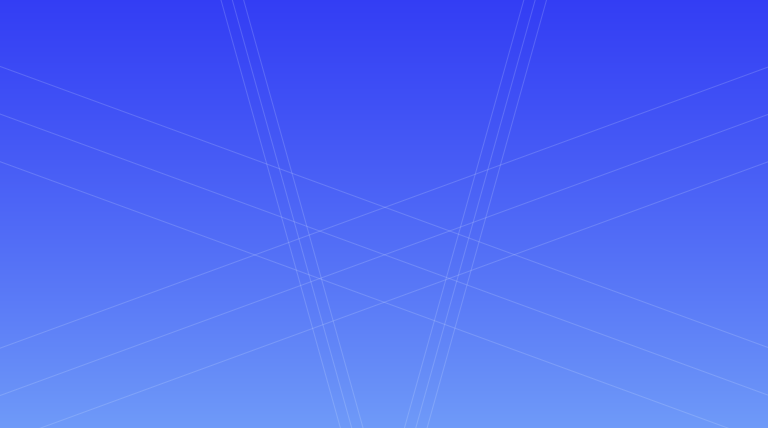
A WebGL 2 fragment shader for this background:

```glsl
#version 300 es
precision highp float;
// A vertical blue gradient crossed by four bundles of three thin, pale lines.
// Each bundle repeats one line's signed distance; two bundles slope gently and
// two steeply, each pair mirrored about the vertical centre axis.
uniform vec2 u_resolution;
out vec4 outColor;

const vec3 TOP_BLUE = vec3(0.200, 0.240, 0.957);
const vec3 BOTTOM_BLUE = vec3(0.434, 0.604, 0.972);
const vec3 LINE_COLOR = vec3(0.90, 0.95, 1.0);
const float LINE_WIDTH = 0.0024;
const float LINE_ALPHA = 0.18;

// Distance to the nearest of three parallel lines, the middle through anchor.
float bundleDistance(vec2 p, vec2 anchor, vec2 direction, float spacing) {
  vec2 normal = normalize(vec2(-direction.y, direction.x));
  float d = dot(p - anchor, normal);
  return abs(d - spacing * clamp(round(d / spacing), -1.0, 1.0));
}

// Share of a pixel covered by a line, also right for lines thinner than a pixel.
float coverage(float d, float width, float pixel) {
  return clamp(min(width, 0.5 * (width + pixel) - d) / pixel, 0.0, 1.0);
}

vec3 drawLines(vec3 color, float d, float pixel) {
  return mix(color, LINE_COLOR, LINE_ALPHA * coverage(d, LINE_WIDTH, pixel));
}

void main() {
  // Units of canvas height: x from the centre axis, y down from the top edge.
  float pixel = 1.0 / u_resolution.y;
  vec2 p = vec2(gl_FragCoord.x - 0.5 * u_resolution.x,
                u_resolution.y - gl_FragCoord.y) * pixel;

  // Background, changing a little more slowly near the top.
  vec3 color = mix(TOP_BLUE, BOTTOM_BLUE, mix(p.y, p.y * p.y, 0.2));

  // Gentle and steep bundles on both sides, with a slight asymmetry.
  for (float side = -1.0; side <= 1.0; side += 2.0) {
    vec2 q = vec2(p.x * side, p.y);
    vec2 gentleAnchor = vec2(0.0, 0.5953 - 0.0005 * side);
    vec2 steepAnchor = vec2(-0.3538 - 0.0006 * side, 0.0);
    float gentle = bundleDistance(q, gentleAnchor, vec2(1.0, 0.366), 0.1042 + 0.0003 * side);
    float steep = bundleDistance(q, steepAnchor, vec2(0.279, 1.0), 0.0255);
    color = drawLines(color, gentle, pixel);
    color = drawLines(color, steep, pixel);
  }
  outColor = vec4(color, 1.0);
}
```
